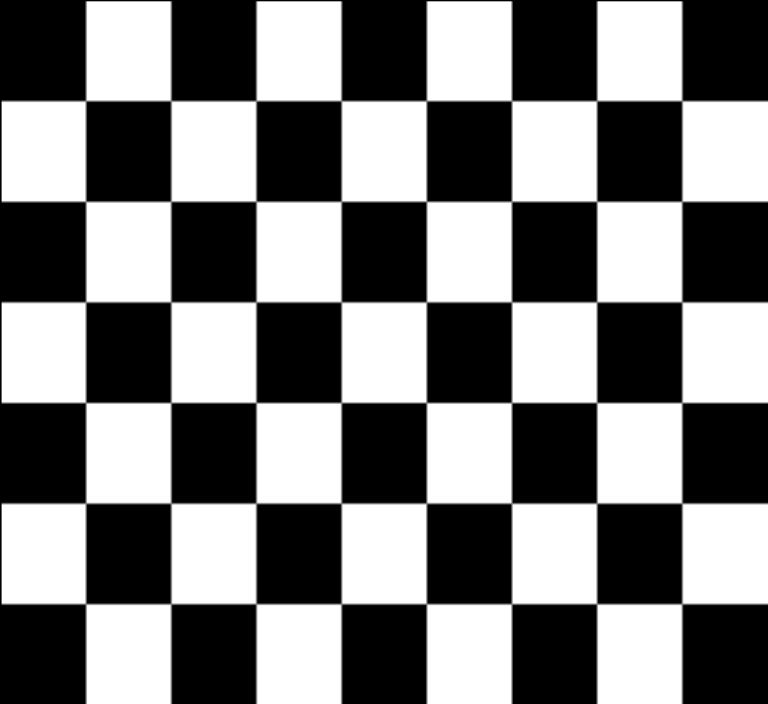
Give the GLSL for this pattern, as a WebGL 1 fragment shader.

```glsl
precision highp float;
// Black and white checkerboard of nine by seven tall cells with softened seams.

uniform vec2 u_resolution;

// Signed side of the nearest seam: -1 in even cells, +1 in odd cells, 0 on a seam.
vec2 cellParity(vec2 p, vec2 pitch, vec2 lastSeam, float softness) {
  vec2 cell = p / pitch;
  vec2 seam = clamp(floor(cell + 0.5), vec2(1.0), lastSeam);
  vec2 side = clamp((cell - seam) * pitch / softness, -1.0, 1.0);
  return side * (2.0 * mod(seam, 2.0) - 1.0);
}

void main() {
  // Canvas widths, measured from the top left corner
  vec2 p = vec2(gl_FragCoord.x, u_resolution.y - gl_FragCoord.y) / u_resolution.x;
  float pixel = 1.0 / u_resolution.x;

  // Alternating cells
  float softness = max(0.0018, 0.5 * pixel);
  vec2 parity = cellParity(p - vec2(0.0013, 0.0008), vec2(0.1109, 0.131),
                           vec2(8.0, 6.0), softness);
  float white = 0.5 - 0.5 * parity.x * parity.y;

  // Hairline black border along the left and top
  vec2 inside = clamp((p - vec2(0.0021, 0.0017)) / max(0.0015, pixel) + 0.5, 0.0, 1.0);

  gl_FragColor = vec4(vec3(white * inside.x * inside.y), 1.0);
}
```
